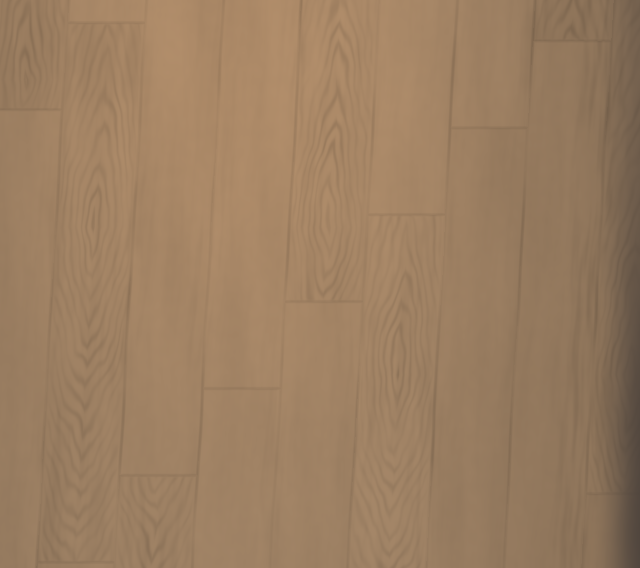
Give the GLSL for this texture, as a WebGL 1 fragment shader.

```glsl
precision highp float;

uniform vec2 u_resolution;

#define PLANK_WIDTH 0.137
#define PLANK_LENGTH 0.95
#define PLANK_START 0.1206
#define PLANK_SLANT 0.056
#define JOINT_STEP 0.153
#define RING_SPACING 0.035
#define RING_DEPTH 0.10
#define FIBRE_DEPTH 0.085
#define SEAM_DEPTH 0.10

const vec3 WARM_OAK = vec3(0.665, 0.530, 0.398);
const vec3 DULL_OAK = vec3(0.592, 0.486, 0.378);
const vec3 SHADOW = vec3(0.300, 0.262, 0.235);

float hash(vec2 p) {
  return fract(sin(dot(p, vec2(127.1, 311.7))) * 43758.55);
}

vec2 gradientAt(vec2 cell) {
  float angle = 6.2832 * hash(cell);
  return vec2(cos(angle), sin(angle));
}

// Gradient noise, roughly -0.7 to 0.7
float noise(vec2 p) {
  vec2 i = floor(p);
  vec2 f = p - i;
  vec2 u = f * f * f * (f * (f * 6.0 - 15.0) + 10.0);
  vec2 e = vec2(1.0, 0.0);
  float a = dot(gradientAt(i), f);
  float b = dot(gradientAt(i + e.xy), f - e.xy);
  float c = dot(gradientAt(i + e.yx), f - e.yx);
  float d = dot(gradientAt(i + e.xx), f - e.xx);
  return mix(mix(a, b, u.x), mix(c, d, u.x), u.y);
}

// Nested lens-shaped rings around an eye, stretched into chevrons along the board
float cathedral(vec2 d, vec2 seed) {
  vec2 q = d + seed;
  d.x += 0.009 * noise(q * vec2(7.0, 9.0)) + 0.005 * noise(q * vec2(26.0, 22.0));
  vec2 r = abs(d) * vec2(3.1, d.y > 0.0 ? 0.6 : 0.9);
  float rings = mix(length(r), r.x + r.y, 0.45);
  rings += 0.030 * noise(q * vec2(20.0, 9.0)) + 0.010 * noise(q * vec2(70.0, 24.0));
  float wave = 0.5 + 0.5 * sin(6.2832 * rings / RING_SPACING);
  float patchiness = clamp(0.65 + 0.9 * noise(q * vec2(22.0, 8.0) + 5.0), 0.15, 1.2);
  float core = 0.4 + 0.6 * exp(-pow(d.x / 0.04, 2.0));
  return wave * wave * patchiness * core;
}

// Long dark streaks running with the board
float fibres(vec2 p, vec2 seed) {
  vec2 q = p + seed;
  q.x += 0.008 * noise(q * vec2(8.0, 7.0));
  float streak = noise(q * vec2(62.0, 5.0)) + 0.6 * noise(q * vec2(125.0, 13.0));
  return smoothstep(-0.3, 0.75, streak);
}

void main() {
  vec2 p = gl_FragCoord.xy / u_resolution.y;
  float aspect = u_resolution.x / u_resolution.y;

  // Slanted planks with stepped end joints
  float wobble = 0.003 * noise(p * vec2(3.0, 6.0));
  float across = p.x + PLANK_SLANT * (1.0 - p.y) - PLANK_START + wobble;
  float plank = floor(across / PLANK_WIDTH);
  float side = across - (plank + 0.5) * PLANK_WIDTH;
  float along = p.y - JOINT_STEP * plank - 0.01;
  float segment = floor(along / PLANK_LENGTH);
  float end = along - segment * PLANK_LENGTH;
  float edge = 0.5 * PLANK_WIDTH - abs(side);
  float endGap = min(end, PLANK_LENGTH - end);
  vec2 board = vec2(plank, segment);
  vec2 seed = 7.0 * vec2(hash(board + 3.0), hash(board + 11.0));

  // Light pool at the top, dimming toward the right
  vec2 glow = (p - vec2(0.43, 0.90)) * vec2(1.5, 1.05);
  vec3 color = mix(DULL_OAK, WARM_OAK, exp(-2.2 * dot(glow, glow)));
  color *= 1.0 - 0.09 * smoothstep(0.65, 1.05, p.x);
  color *= 1.0 - 0.05 * smoothstep(0.18, 0.0, p.x);

  // Board tone and soft mottling
  float tone = 0.035 * (hash(board + 23.0) - 0.5);
  tone += 0.025 * noise(p * vec2(9.0, 5.0)) + 0.035 * noise(p * vec2(24.0, 2.5) + seed);
  tone += 0.012 * noise(p * vec2(60.0, 45.0));

  // Figured boards carry rings, plain boards mostly streaks beside the seams
  float figured = 1.0 - step(0.5, mod(plank + segment, 3.0));
  vec2 eye = vec2(side, p.y - 0.6 - 0.26 * segment);
  float fade = smoothstep(0.0, 0.012, edge) * smoothstep(0.0, 0.006, endGap);
  float grain = figured * fade * RING_DEPTH * cathedral(eye, seed);
  float nearSeam = exp(-edge / 0.017) * smoothstep(-0.2, 0.45, noise(p * vec2(9.0, 3.0) + 4.0));
  float worn = exp(-pow((across - 7.0 * PLANK_WIDTH + 0.012) / 0.035, 2.0));
  float streakiness = 0.13 + 0.25 * figured + 0.95 * nearSeam + 0.95 * worn;
  grain += FIBRE_DEPTH * streakiness * fibres(vec2(across, p.y), vec2(2.0 * segment, 1.0));
  color *= 1.035 + tone - grain;

  // Seams and end joints, broken in strength
  float presence = 0.25 + 0.75 * smoothstep(-0.3, 0.4, noise(p * vec2(8.0, 6.0) + 31.0));
  float seam = presence * (1.0 - smoothstep(0.0005, 0.0045, edge));
  float joint = 0.6 * (1.0 - smoothstep(0.0005, 0.0045, endGap));
  color *= 1.0 - SEAM_DEPTH * max(seam, joint);

  // Shadow along the right border, deeper low down
  float border = smoothstep(aspect - 0.085, aspect + 0.01, p.x + 0.006 * noise(p * 9.0));
  color = mix(color, SHADOW, border * mix(0.95, 0.4, smoothstep(0.1, 0.9, p.y)));

  gl_FragColor = vec4(color, 1.0);
}
```
